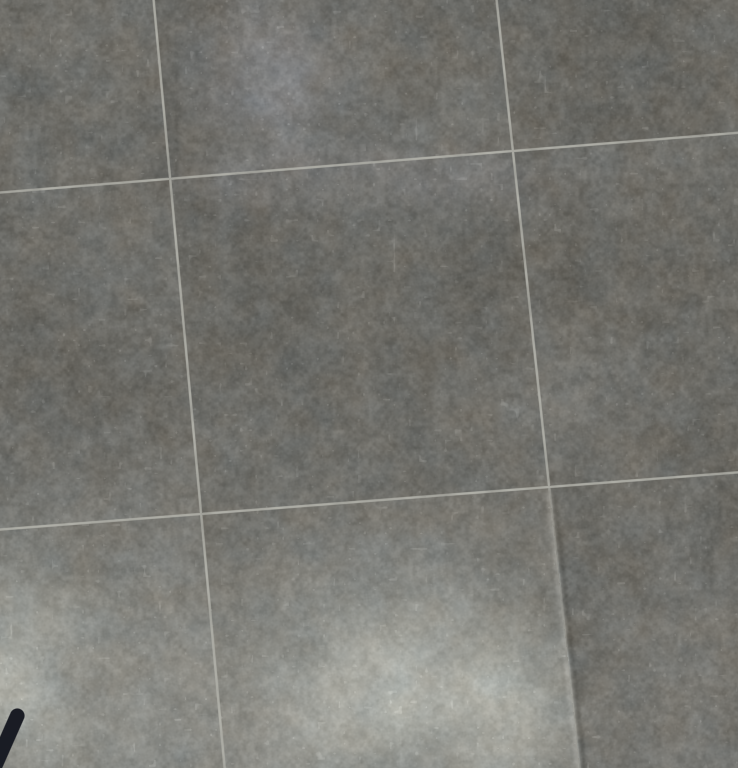
A Shadertoy shader for this texture:

```glsl
// Grey stone floor tiles with thin pale grout, seen at a slight tilt under soft reflections.

const vec3 STONE = vec3(0.415, 0.412, 0.392);
const vec3 GROUT = vec3(0.69, 0.69, 0.66);
const vec3 SHEEN = vec3(0.195, 0.205, 0.200);
const vec3 HAZE = vec3(0.045, 0.047, 0.060);
const vec3 ROD = vec3(0.10, 0.11, 0.14);
const float GROUT_HALF_WIDTH = 0.0016;
const float TILE_SIZE = 0.45;

float hash(vec2 p) {
    vec3 q = fract(vec3(p.xyx) * 0.1031);
    q += dot(q, q.yzx + 33.33);
    return fract((q.x + q.y) * q.z);
}

float valueNoise(vec2 p) {
    vec2 cell = floor(p), f = fract(p);
    f = f * f * (3.0 - 2.0 * f);
    float low = mix(hash(cell), hash(cell + vec2(1, 0)), f.x);
    float high = mix(hash(cell + vec2(0, 1)), hash(cell + vec2(1, 1)), f.x);
    return mix(low, high, f.y);
}

// Layered noise centred on zero
float fbm(vec2 p, int octaves) {
    float sum = 0.0, weight = 0.5;
    for (int i = 0; i < octaves; i++) {
        sum += weight * (valueNoise(p) - 0.5);
        p = mat2(1.6, 1.2, -1.2, 1.6) * p + 17.3;
        weight *= 0.55;
    }
    return sum;
}

// Soft elliptical spot of light
float glow(vec2 p, vec2 center, vec2 radius) {
    vec2 q = (p - center) / radius;
    return exp(-dot(q, q));
}

float band(float dist, float halfWidth, float blur) {
    return 1.0 - smoothstep(halfWidth - blur, halfWidth + blur, dist);
}

float segmentDistance(vec2 p, vec2 a, vec2 b) {
    vec2 ab = b - a;
    return length(p - a - ab * clamp(dot(p - a, ab) / dot(ab, ab), 0.0, 1.0));
}

// Tile coordinates: joints lie on whole numbers, rows count downward
vec2 tileSpace(vec2 p) {
    float down = 1.0 - p.y;
    return vec2((p.x - 0.2 - 0.0925 * down) / (0.4466 + 0.0155 * down),
                (down - 0.2507 + 0.081 * p.x) / (0.4388 + 0.0035 * p.x));
}

// Clouded stone with fine grain and sparse pale flecks
vec3 stoneColor(vec2 p, vec2 tile) {
    vec2 q = p + 9.0 * vec2(hash(tile + 31.0), hash(tile + 57.0));
    float tone = 0.022 * (hash(tile + 12.0) - 0.5);
    tone += 0.10 * fbm(q * 6.0, 4);
    tone += 0.10 * fbm(q * 60.0, 2);
    tone += 0.115 * fbm(q * 190.0, 2);
    float fleck = smoothstep(0.86, 1.0, valueNoise(q * 150.0 + 40.0));
    float warmth = fbm(q * 24.0 + 80.0, 3);
    return STONE + tone + 0.06 * fleck + warmth * vec3(0.03, 0.0, -0.03);
}

// Reflected light, stronger near the bottom and blocked by the last column
vec3 reflections(vec2 p, vec2 grid) {
    float lastColumn = smoothstep(0.98, 1.02, grid.x);
    float spots = glow(p, vec2(0.58, 0.09), vec2(0.19, 0.13));
    spots += 0.85 * glow(p, vec2(-0.01, 0.11), vec2(0.15, 0.16));
    spots += 0.30 * glow(p, vec2(0.36, 0.04), vec2(0.34, 0.26));
    float patches = 1.0 + 0.9 * fbm(p * 9.0, 3);
    float ramp = 0.035 * smoothstep(0.6, 0.0, p.y);
    float haze = glow(p, vec2(0.35, 0.89), vec2(0.10, 0.13));
    haze += 0.7 * glow(p, vec2(0.53, 0.77), vec2(0.20, 0.04));
    haze *= 1.0 + 2.2 * fbm(p * 16.0 + 5.0, 3);
    return SHEEN * spots * patches * (1.0 - 0.9 * lastColumn) + ramp + HAZE * haze;
}

// Grout coverage, with a faint worn joint at the lower right
vec3 addGrout(vec3 color, vec2 p, vec2 grid, float blur) {
    vec2 offset = (grid - round(grid)) * TILE_SIZE;
    float wear = 0.86 + 0.5 * fbm(p * 45.0, 2);
    float worn = smoothstep(0.99, 1.02, grid.y) * step(0.5, grid.x);
    float upright = band(abs(offset.x), GROUT_HALF_WIDTH, blur) * (1.0 - 0.65 * worn);
    float level = band(abs(offset.y), GROUT_HALF_WIDTH, blur);
    float shade = worn * glow(offset, vec2(0.006, offset.y), vec2(0.004, 1.0));
    float lip = worn * glow(offset, vec2(-0.002, offset.y), vec2(0.004, 1.0));
    color += 0.09 * lip - 0.06 * shade;
    return mix(color, GROUT, clamp(max(upright, level) * wear, 0.0, 1.0));
}

void mainImage(out vec4 fragColor, in vec2 fragCoord) {
    vec2 p = fragCoord / iResolution.y;
    float blur = 0.8 / iResolution.y;
    vec2 grid = tileSpace(p);

    vec3 color = stoneColor(p, floor(grid)) + reflections(p, grid);
    color = addGrout(color, p, grid, blur);

    // Dark rod tip in the lower left corner
    float rod = segmentDistance(p, vec2(0.0225, 0.068), vec2(-0.012, -0.01));
    color = mix(color, ROD, band(rod, 0.0095, blur));

    fragColor = vec4(clamp(color, 0.0, 1.0), 1.0);
}
```
